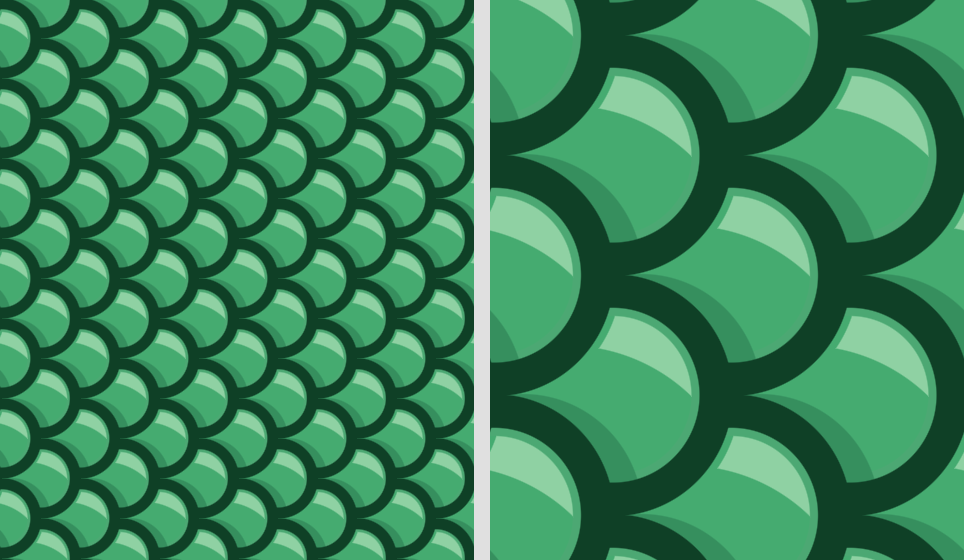
Left, the full canvas; right, a detail of the centre.
This pattern is drawn by a WebGL 2 fragment shader. Its source:

```glsl
#version 300 es
precision highp float;
// Green reptile scales pointing right, in staggered columns with thick dark outlines.

#define REPEATS vec2(6.0, 7.0)      // whole scales across and down
#define PHASE vec2(0.02, 0.02)      // shift of the lattice, in cells
#define OUTER_RADIUS 0.504          // outside of the outline
#define FILL_RADIUS 0.364           // inside of the outline
#define RIM_WIDTH 0.034             // band between outline and highlight
#define SHADOW_SHIFT 0.12           // how far a neighbour casts its shade
#define SOFTNESS 1.4                // edge blur in pixels

out vec4 fragColor;
uniform vec2 u_resolution;

const vec3 OUTLINE = vec3(0.06, 0.25, 0.15);
const vec3 BASE = vec3(0.27, 0.67, 0.44);
const vec3 SHADE = vec3(0.21, 0.56, 0.37);
const vec3 RIM = vec3(0.30, 0.66, 0.45);
const vec3 HIGHLIGHT = vec3(0.56, 0.82, 0.64);

// Signed distance to a circle.
float circle(vec2 p, vec2 center, float radius) {
    return length(p - center) - radius;
}

// Antialiased coverage of a signed distance, negative inside.
float coverage(float dist, float blur) {
    return clamp(0.5 - dist / blur, 0.0, 1.0);
}

// Colour of one scale; q is measured from the centre of its round end.
vec3 scaleColor(vec2 q, float blur) {
    // Round to the right, straight sided to the left.
    float body = length(vec2(max(q.x, 0.0), q.y)) - FILL_RADIUS;
    vec3 color = mix(RIM, BASE, coverage(body + RIM_WIDTH, blur));

    // Shade cast by the scale at the lower left.
    float shade = circle(q, vec2(SHADOW_SHIFT - 0.5, -0.5), 0.505);
    color = mix(color, SHADE, coverage(shade, blur));

    // Glossy crescent: inside the rim, above a flat arc, clear of the upper left scale.
    float gloss = max(body + RIM_WIDTH, -circle(q, vec2(-0.196, -0.553), 0.76));
    gloss = max(gloss, -circle(q, vec2(-0.5, 0.5), 0.535));
    color = mix(color, HIGHLIGHT, coverage(gloss, blur));

    return mix(OUTLINE, color, coverage(body, blur));
}

void main() {
    vec2 cell = gl_FragCoord.xy / u_resolution * REPEATS - PHASE;
    float blur = SOFTNESS * REPEATS.y / u_resolution.y;

    // Two columns per repeat, every other one moved by half a scale.
    float column = floor(cell.x * 2.0);
    float stagger = 0.5 * mod(column, 2.0);
    float x = cell.x - 0.5 * column;
    vec2 front = vec2(x, fract(cell.y + stagger) - 0.5);
    vec2 back = vec2(x - 0.5, fract(cell.y + 0.5 - stagger) - 0.5);

    // The left column lies over the one to its right.
    float cover = coverage(length(front) - OUTER_RADIUS, blur);
    vec3 color = mix(scaleColor(back, blur), scaleColor(front, blur), cover);
    fragColor = vec4(color, 1.0);
}
```
